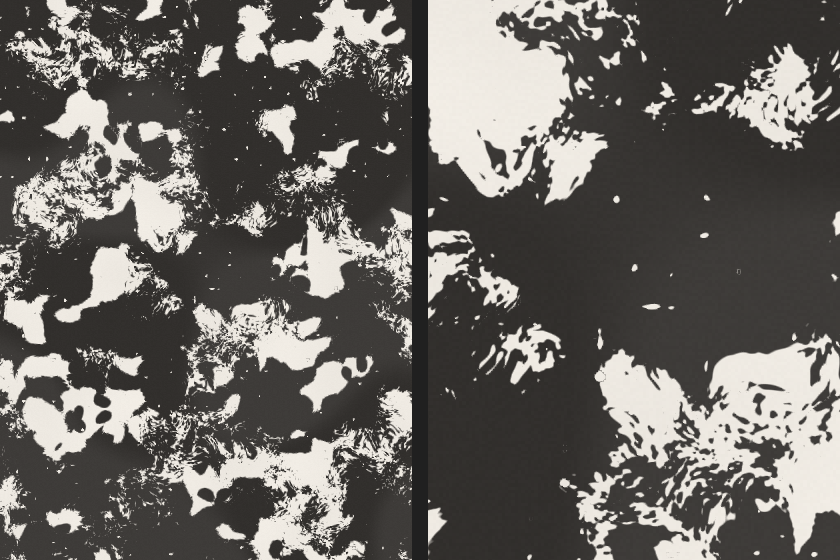
Left, the full canvas; right, a detail of the centre.
Reproduce this texture procedurally as a Shadertoy shader.

```glsl
vec2 hash2(vec2 p) {
    p = vec2(dot(p, vec2(127.1, 311.7)), dot(p, vec2(269.5, 183.3)));
    return fract(sin(p) * 43758.5453);
}

float cornerSlope(vec2 cell, vec2 offset) {
    float angle = 6.2832 * hash2(cell).x;
    return dot(vec2(cos(angle), sin(angle)), offset);
}

// Gradient noise, roughly -1 to 1
float noise(vec2 p) {
    vec2 i = floor(p), f = p - i;
    vec2 u = f * f * f * (f * (f * 6.0 - 15.0) + 10.0);
    vec2 e = vec2(1.0, 0.0);
    float low = mix(cornerSlope(i, f), cornerSlope(i + e.xy, f - e.xy), u.x);
    float high = mix(cornerSlope(i + e.yx, f - e.yx), cornerSlope(i + e.xx, f - e.xx), u.x);
    return 1.5 * mix(low, high, u.y);
}

// Distance to the nearest scattered point
float cellDistance(vec2 p) {
    vec2 i = floor(p), f = p - i;
    float nearest = 2.0;
    for (int y = -1; y <= 1; y++)
        for (int x = -1; x <= 1; x++) {
            vec2 o = vec2(x, y);
            nearest = min(nearest, length(o + hash2(i + o) - f));
        }
    return nearest;
}

// Positive on bare paper, negative under ink
float paperField(vec2 p) {
    vec2 warp = vec2(noise(p * 13.0 + 3.7), noise(p * 13.0 + 41.3));
    warp += 0.4 * vec2(noise(p * 34.0 + 13.1), noise(p * 34.0 + 81.9));
    vec2 q = p + 0.016 * warp;
    vec2 r = mat2(0.8, 0.6, -0.6, 0.8) * q;

    // Large islands, joining channels and rounded blobs
    float field = 0.65 * noise(q * 7.5 + 12.4) + 0.55 * noise(r * 16.0 + 5.8);
    field += 0.6 * (0.22 - abs(noise(r * 6.5 + 53.2)));
    field += 0.6 * (cellDistance(q * 15.0 + 8.0) - 0.5);
    field += 0.3 * noise(r * 36.0 + 17.2) - 0.12;

    // Small round islands of ink
    field -= 0.9 * smoothstep(0.32, 0.12, cellDistance(q * 19.0 + 31.0))
           * smoothstep(0.0, 0.2, noise(p * 9.0 + 90.0));

    // Gritty patches where the ink broke up, over several grain sizes
    float grit = smoothstep(-0.05, 0.45, noise(r * 7.0 + 27.6) + 0.4 * noise(q * 19.0 + 66.0));
    float grain = 0.0, size = 52.0;
    for (int k = 0; k < 4; k++) {
        grain += 0.48 * noise(r * size + 9.1 * float(k));
        r = mat2(0.6, 0.8, -0.8, 0.6) * r;
        size *= 1.7;
    }
    field += grain * mix(0.08, 0.95, grit);

    // Sparse pinholes in the ink
    return field + 0.9 * smoothstep(0.68, 0.84, noise(p * 95.0 + 60.5));
}

void mainImage(out vec4 fragColor, in vec2 fragCoord) {
    vec2 p = fragCoord / iResolution.y;
    float field = paperField(p);
    float softness = max(0.9 * fwidth(field), 0.02);
    float coverage = smoothstep(-softness, softness, field);

    // Uneven ink and faintly shaded paper
    float fade = smoothstep(-0.12, 0.08, noise(p * 2.7 + 33.0) + 0.5 * (0.55 - p.y));
    vec3 ink = mix(vec3(0.195, 0.185, 0.175), vec3(0.243, 0.233, 0.223), fade);
    vec3 paper = vec3(0.935, 0.917, 0.887) + 0.018 * noise(p * 9.0 + 71.0);

    vec3 color = mix(ink, paper, coverage);
    color += 0.012 * (hash2(floor(p * 512.0)).x - 0.5);
    fragColor = vec4(color, 1.0);
}
```
